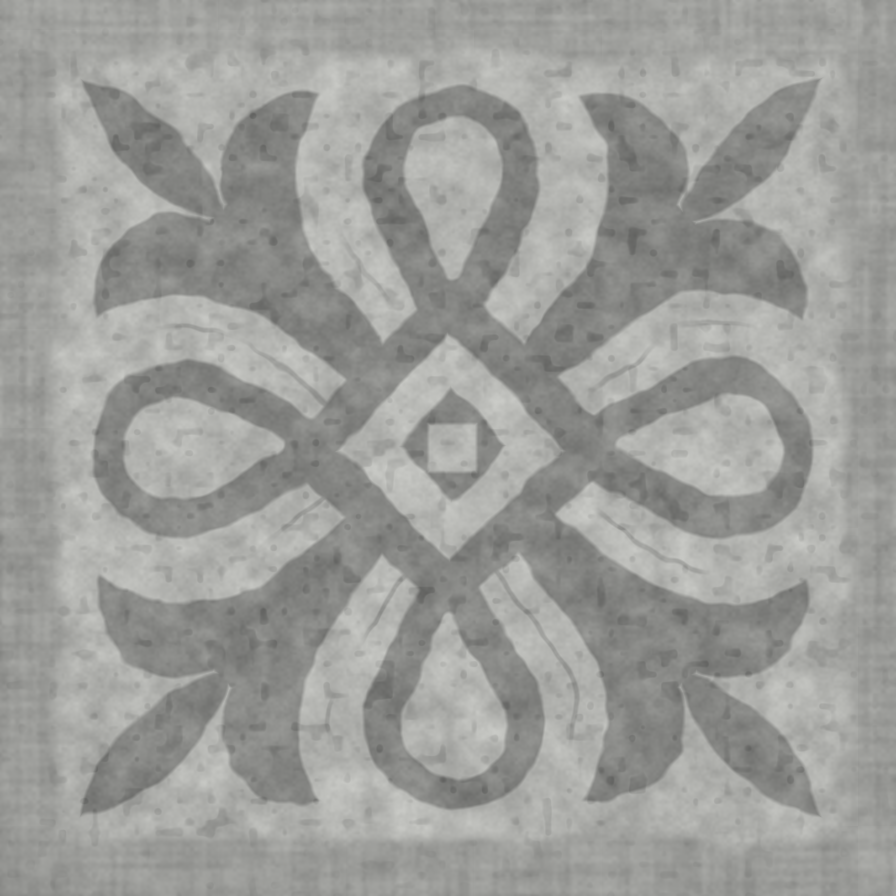
Give the GLSL for this pattern, as a three.js fragment shader.

```glsl
// Weathered stone tile: four looped petals interlaced around a diamond,
// with a leaf and spear in each corner. Distance shapes are folded into one
// eighth of the tile, painted back to front, then mottled with value noise.
varying vec2 vUv;

const vec2 CENTER = vec2(0.505, 0.5);
const vec3 STONE_TINT = vec3(1.0, 1.005, 0.985);
const float LIGHT = 0.697;
const float DARK = 0.515;
const float BORDER = 0.607;
const float EDGE = 0.0028;      // softness of the inlay edges
const float WOBBLE = 0.011;     // hand-cut irregularity
const float OUTER_DIAMOND = 0.193;
const float LIGHT_DIAMOND = 0.127;
const float INNER_DIAMOND = 0.061;
const float SQUARE = 0.027;

float hash(vec2 p) {
  return fract(sin(dot(p, vec2(127.1, 311.7))) * 43758.5453);
}

float noise(vec2 p) {
  vec2 i = floor(p), f = fract(p);
  f = f * f * (3.0 - 2.0 * f);
  return mix(mix(hash(i), hash(i + vec2(1.0, 0.0)), f.x),
             mix(hash(i + vec2(0.0, 1.0)), hash(i + 1.0), f.x), f.y);
}

float fbm(vec2 p) {
  float sum = 0.0, amp = 0.5;
  for (int i = 0; i < 4; i++) {
    sum += amp * noise(p);
    p = p * 2.03 + 17.3;
    amp *= 0.56;
  }
  return sum;
}

float fill(float d) { return 1.0 - smoothstep(-EDGE, EDGE, d); }

float box(vec2 p, vec2 halfSize) {
  vec2 d = abs(p) - halfSize;
  return length(max(d, 0.0)) + min(max(d.x, d.y), 0.0);
}

float diamond(vec2 p, float radius) {
  return (abs(p.x) + abs(p.y) - radius) * 0.7071;
}

// Hull of a small circle at the base and a large one above it.
float drop(vec2 p, float baseY, float baseR, float topY, float topR) {
  p = vec2(abs(p.x), p.y - baseY);
  float h = topY - baseY;
  float s = (topR - baseR) / h;
  float c = sqrt(1.0 - s * s);
  float k = dot(p, vec2(s, c));
  if (k < 0.0) return length(p) - baseR;
  if (k > c * h) return length(p - vec2(0.0, h)) - topR;
  return dot(p, vec2(c, -s)) - baseR;
}

// Corner ornament: side lobe, diagonal stem and pointed spear.
float cornerLeaf(vec2 q) {
  float along = (q.x + q.y) * 0.7071;
  float across = abs(q.y - q.x) * 0.7071;
  float lobe = length(q - vec2(0.168, 0.306)) - 0.091;
  float stem = max(across - 0.068, abs(along - 0.235) - 0.135);
  float spear = length(vec2(along - 0.468, across + 0.177)) - 0.211;
  return min(min(lobe, stem), spear);
}

void main() {
  vec2 wobble = vec2(noise(vUv * 17.0), noise(vUv * 17.0 + 41.0)) - 0.5;
  vec2 chips = vec2(noise(vUv * 62.0 + 9.0), noise(vUv * 62.0 + 73.0)) - 0.5;
  vec2 p = vUv - CENTER + WOBBLE * wobble + 0.005 * chips;
  vec2 q = abs(p);
  q = vec2(min(q.x, q.y), max(q.x, q.y));

  // Border and worn panel edge
  float bands = noise(vUv * vec2(9.0, 150.0)) + noise(vUv * vec2(150.0, 9.0));
  float blocks = hash(floor(vUv * vec2(7.0, 9.0) + 0.3));
  float border = BORDER + 0.045 * (bands - 1.0) + 0.025 * (blocks - 0.5);
  border += 0.025 * smoothstep(0.9, 1.0, vUv.y);
  float panelD = box(vUv - vec2(0.503, 0.498) + 0.02 * wobble, vec2(0.441));
  float panel = 1.0 - smoothstep(-0.016, 0.009, panelD);
  float shade = mix(border, LIGHT - 0.012, panel);

  // Corners, then the pale petals that cut across them
  shade = mix(shade, DARK, fill(cornerLeaf(q)));
  float petal = drop(q, 0.09, 0.045, 0.3, 0.172);
  shade = mix(shade, LIGHT, fill(petal) * panel);
  float groove = 1.0 - smoothstep(0.001, 0.0045, abs(petal + 0.034));
  float worn = smoothstep(0.38, 0.62, noise(vUv * 11.0 + 5.0));
  shade -= 0.1 * groove * worn * (1.0 - smoothstep(0.28, 0.35, q.y));

  // Interlaced dark strands around the pale loop centers
  shade = mix(shade, DARK, fill(diamond(p, OUTER_DIAMOND)));
  shade = mix(shade, DARK, fill(drop(q, 0.16, 0.032, 0.302, 0.1)));
  shade = mix(shade, LIGHT, fill(drop(q, 0.192, 0.006, 0.311, 0.057)));

  // Nested diamonds and central square
  shade = mix(shade, LIGHT + 0.01, fill(diamond(p, LIGHT_DIAMOND)));
  shade = mix(shade, DARK, fill(diamond(p, INNER_DIAMOND)));
  shade = mix(shade, LIGHT, fill(box(vUv - CENTER, vec2(SQUARE))));

  // Mottling, pits and fine grain
  float relief = mix(0.45, 1.0, panel);
  shade += relief * 0.2 * (fbm(vUv * 38.0) - 0.48);
  float pits = smoothstep(0.69, 0.9, noise(vUv * 85.0 + 31.0));
  shade -= relief * 0.065 * pits;
  shade += 0.03 * (noise(vUv * 210.0) - 0.5);
  gl_FragColor = vec4(shade * STONE_TINT, 1.0);
}
```
